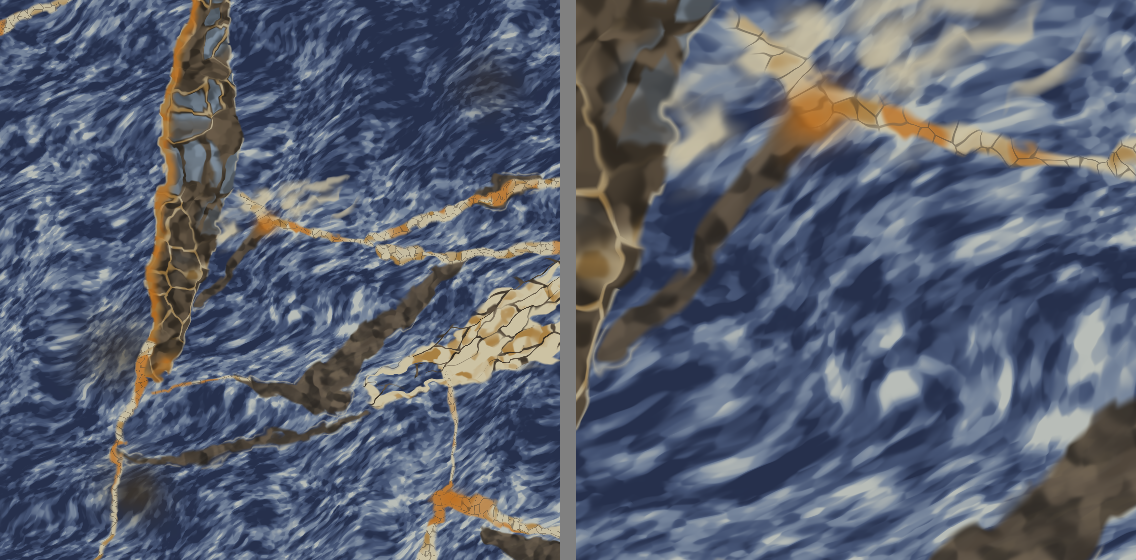
Left: the whole. Right: its middle third, enlarged.
Give the GLSL for this texture, as a Shadertoy shader.

```glsl
vec2 hash2(vec2 c) {
    vec3 h = fract(c.xyx * vec3(.1031, .1030, .0973));
    h += dot(h, h.yzx + 33.33);
    return fract((h.xx + h.yz) * h.zy);
}

// Cellular noise: xy = two blended cell values, z = distance to cell border
vec3 cells(vec2 p) {
    vec2 id = floor(p), f = fract(p), sum = vec2(0);
    float weight = 0., near = 8., second = 8.;
    for (int y = -1; y <= 1; y++)
    for (int x = -1; x <= 1; x++) {
        vec2 g = vec2(x, y);
        vec2 r = g + hash2(id + g) - f;
        float d = dot(r, r), k = exp(-7. * d);
        sum += k * hash2(id + g + 57.);
        weight += k;
        second = min(second, max(near, d));
        near = min(near, d);
    }
    return vec3(sum / weight, sqrt(second) - sqrt(near));
}

vec2 wobble(vec2 p) { return cells(p).xy - .5; }

mat2 turn(float a) { return mat2(cos(a), -sin(a), sin(a), cos(a)); }

// Signed distance to a tapered vein from ends.xy to ends.zw
float vein(vec2 p, vec4 ends, float r0, float r1) {
    vec2 a = p - ends.xy, b = ends.zw - ends.xy;
    float h = clamp(dot(a, b) / dot(b, b), 0., 1.);
    return length(a - b * h) - mix(r0, r1, h);
}

float fill(float d, float soft) { return smoothstep(soft, -soft, d); }

float spot(vec2 p, vec2 center, float size) {
    vec2 d = (p - center) / size;
    return exp(-dot(d, d));
}

// Blue rock with slanted, slightly curled flecks
vec3 rock(vec2 p, float lift) {
    vec2 q = turn(.58) * p;
    q += .012 * sin(q.yx * vec2(27, 19) + 3. * sin(q * 11.)) + .012 * wobble(p * 14.);
    float grain = .45 * cells(q * vec2(26, 72)).x
                + .42 * cells(q * vec2(54, 135) + 9.).x
                + .25 * cells(q * vec2(105, 220) + 5.).x;
    float tone = .5 + lift + 1.1 * (grain - .56) + .28 * (cells(p * 4.5).x - .5);
    vec3 col = mix(vec3(.15, .19, .30), vec3(.27, .33, .46), smoothstep(.28, .58, tone));
    col = mix(col, vec3(.46, .52, .61), smoothstep(.54, .78, tone));
    return mix(col, vec3(.72, .74, .72), smoothstep(.76, 1., tone));
}

void mainImage(out vec4 fragColor, in vec2 fragCoord) {
    vec2 p = fragCoord / iResolution.xy;
    vec2 w = p + .03 * wobble(p * 6.) + .016 * wobble(p * 22.) + .008 * wobble(p * 58.);
    vec3 cream = vec3(.80, .76, .64), ochre = vec3(.66, .50, .26);
    vec3 rust = vec3(.74, .43, .12), brown = vec3(.29, .25, .20);

    // Broad brown fault and its dark branches
    float fault = min(vein(w, vec4(.37, 1.04, .36, .69), .042, .064),
                      vein(w, vec4(.36, .69, .275, .35), .064, .03));
    float branch = vein(w, vec4(.36, .46, .49, .61), .009, .012);
    branch = min(branch, vein(w, vec4(.43, .31, .60, .28), .004, .026));
    branch = min(branch, vein(w, vec4(.56, .29, .83, .55), .034, .012));
    branch = min(branch, vein(w, vec4(.21, .19, .37, .18), .002, .008));
    branch = min(branch, vein(w, vec4(.37, .18, .65, .25), .008, .005));
    branch = min(branch, vein(w, vec4(.87, .655, .96, .67), .022, .014));
    branch = min(branch, vein(w, vec4(.88, .04, 1.03, .0), .018, .03));

    // Pale calcite threads and the wide wedge at the right
    float thread = vein(w, vec4(.255, .39, .225, .25), .014, .006);
    thread = min(thread, vein(w, vec4(.225, .25, .175, -.02), .005, .004));
    thread = min(thread, vein(w, vec4(.43, .66, .49, .61), .004, .008));
    thread = min(thread, vein(w, vec4(.49, .61, .67, .57), .009, .005));
    thread = min(thread, vein(w, vec4(.66, .575, .86, .65), .006, .012));
    thread = min(thread, vein(w, vec4(.86, .65, 1.03, .68), .012, .007));
    thread = min(thread, vein(w, vec4(.69, .56, .75, .555), .012, .02));
    thread = min(thread, vein(w, vec4(.75, .55, 1.03, .555), .007, .015));
    thread = min(thread, vein(w, vec4(.26, .3, .46, .31), .002, .003));
    thread = min(thread, vein(w, vec4(.80, .34, .81, .15), .007, .003));
    thread = min(thread, vein(w, vec4(.81, .15, .77, -.02), .004, .010));
    thread = min(thread, vein(w, vec4(.80, .10, 1.03, .05), .016, .010));
    thread = min(thread, vein(w, vec4(-.02, .94, .15, 1.01), .009, .005));
    float wedge = vein(w, vec4(.67, .29, 1.04, .46), .026, .095);

    // Rock, lighter beside the calcite and below, darker at upper right
    float lift = .16 * exp(-24. * max(min(thread, wedge), 0.)) - .03
               + .10 * spot(p, vec2(.58, .10), .25) - .13 * spot(p, vec2(.80, .88), .24)
               - .10 * spot(p, vec2(.03, .2), .16);
    vec3 blue = rock(p, lift);
    vec3 col = blue;
    float stain = spot(w, vec2(.24, .13), .05) + .7 * spot(w, vec2(.21, .38), .06)
                + .5 * spot(w, vec2(.87, .85), .05);
    col = mix(col, brown * .8, min(.85 * stain, .85));

    // Feathered pale patches
    vec3 streaks = cells(turn(.5) * w * vec2(16, 48));
    float patchArea = min(vein(w, vec4(.53, .63, .61, .66), .02, .012),
                          vein(w, vec4(.41, .61, .46, .635), .016, .008));
    col = mix(col, cream, .9 * fill(patchArea + .06 * (streaks.x - .5), .014));

    // Brecciated fill: brown ground, grey blue clasts, ochre joints
    vec3 clast = cells(w * vec2(25, 19));
    vec3 speck = cells(w * 75.);
    vec3 ground = brown * (.55 + .9 * speck.x);
    float stone = smoothstep(.46, .62, clast.x) * smoothstep(.1, .22, clast.z);
    vec3 breccia = mix(ground, vec3(.40, .45, .50) * (.6 + .7 * speck.y),
                       stone * smoothstep(.45, .75, p.y));
    float joint = smoothstep(.13, .03, clast.z) * smoothstep(.35, .6, clast.y);
    breccia = mix(breccia, mix(ochre, cream, speck.x), .8 * joint);
    float leftSide = smoothstep(.02, -.03, w.x - mix(.24, .37, p.y));
    float rim = smoothstep(-.026, -.006, fault) * leftSide + spot(w, vec2(.3, .345), .022);
    breccia = mix(breccia, mix(rust, ochre, speck.y), clamp(rim, 0., 1.) * .9);
    col = mix(col, breccia, fill(fault, .003));
    col = mix(col, cream, .65 * fill(abs(fault) - .0015, .002) * smoothstep(.3, .6, speck.y));

    // Wedge of streaked calcite with blue islands and dark seams
    vec3 calcite = mix(ochre, cream, smoothstep(.15, .5, speck.x * .5 + streaks.y * .5));
    vec3 island = cells(turn(.42) * w * vec2(9, 24) + 3.);
    vec3 body = mix(calcite, blue, smoothstep(.42, .54, island.x) * smoothstep(.1, .2, island.z));
    body = mix(body, ground, smoothstep(.12, .04, streaks.z) * smoothstep(.45, .6, streaks.x));
    col = mix(col, body, fill(wedge, .004));

    // Branches, their thin pale edges, then the threads on top
    col = mix(col, ground, .92 * fill(branch, .003));
    col = mix(col, calcite, .6 * fill(abs(branch - .003) - .001, .002) * smoothstep(.4, .65, streaks.y));
    vec3 threadColor = mix(calcite, rust, .8 * smoothstep(.58, .75, clast.y));
    threadColor = mix(threadColor, ground, smoothstep(.1, .03, speck.z) * .5);
    col = mix(col, threadColor, .95 * fill(thread, .003));
    col = mix(col, rust, .8 * (spot(w, vec2(.485, .605), .017) + spot(w, vec2(.81, .10), .016)));

    fragColor = vec4(col, 1.);
}
```
